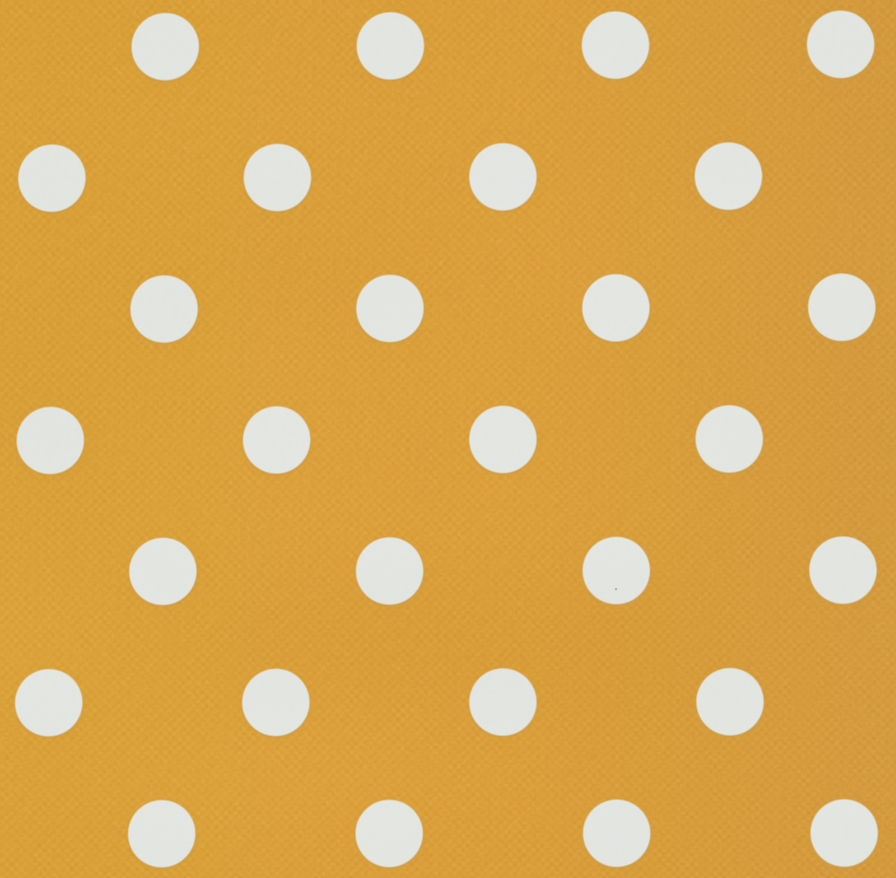
Reproduce this pattern procedurally as a Shadertoy shader.

```glsl
#define GROUND vec3(0.853, 0.622, 0.228)
#define DOT vec3(0.886, 0.898, 0.880)
#define RIM vec3(0.80, 0.61, 0.27)
#define CENTER_X 0.5613
#define TOP_ROW 0.0508
#define ROW_STEP 0.14655
#define RADIUS 0.0376
#define EDGE 0.0014
#define WEAVE_PITCH 0.0104
#define WEAVE_DEPTH 0.012
#define GRAIN 0.022

float hash(vec2 p) {
    return fract(sin(dot(p, vec2(127.1, 311.7))) * 43758.5453);
}

float noise(vec2 p) {
    vec2 i = floor(p), f = fract(p);
    f = f * f * (3.0 - 2.0 * f);
    return mix(mix(hash(i), hash(i + vec2(1, 0)), f.x),
               mix(hash(i + vec2(0, 1)), hash(i + vec2(1, 1)), f.x), f.y);
}

// Offset from the nearest dot center; the cloth lies slightly skewed.
vec2 dotOffset(vec2 p) {
    float columnStep = mix(0.2511, 0.2541, p.y);
    float tilt = mix(0.0035, 0.0009, p.y);
    float x = (p.x - CENTER_X) / columnStep;
    float y = (p.y + tilt * (p.x - CENTER_X) - TOP_ROW) / ROW_STEP;
    float row = floor(y + 0.5);
    float stagger = 0.5 * mod(row + 1.0, 2.0);
    return vec2((fract(x + stagger + 0.5) - 0.5) * columnStep,
                (y - row) * ROW_STEP);
}

// Staggered fine bumps with irregular strength.
float weave(vec2 p) {
    vec2 w = p * 6.28318 / WEAVE_PITCH;
    return sin(w.x) * sin(w.y) * (0.4 + 1.2 * noise(p * 90.0));
}

void mainImage(out vec4 fragColor, in vec2 fragCoord) {
    // Width is one unit, y runs down from the top edge.
    vec2 p = vec2(fragCoord.x, iResolution.y - fragCoord.y) / iResolution.x;
    float edge = max(EDGE, 0.8 / iResolution.x);

    // Cloth: weave, grain, pale flecks and soft light falloff
    float grain = noise(p * 420.0) - 0.5;
    float fleck = smoothstep(0.86, 1.0, noise(p * 260.0 + 17.0));
    float mottle = noise(p * vec2(3.0, 7.0)) - 0.5;
    vec3 cloth = GROUND + WEAVE_DEPTH * weave(p) + GRAIN * grain;
    cloth += 0.012 * mottle + fleck * vec3(0.015, 0.018, 0.03);
    cloth += vec3(-0.022, -0.016, 0.014) * smoothstep(0.55, 1.0, p.x);
    cloth += vec3(0.0, 0.008, -0.004) * (1.0 - smoothstep(0.0, 0.5, p.x));

    // Printed dots, with a faint shade under the lower rim
    vec2 offset = dotOffset(p);
    float d = length(offset) - RADIUS;
    float lower = smoothstep(-0.01, 0.035, offset.y);
    float rim = exp(-pow(d / (2.0 * edge), 2.0)) * (0.2 + 0.5 * lower);
    vec3 paint = DOT + 0.3 * GRAIN * grain + 0.008 * mottle;
    vec3 color = mix(cloth, RIM, rim);
    color = mix(color, paint, 1.0 - smoothstep(-edge, edge, d));

    // One small stain on a dot
    float stain = length(p - vec2(0.6875, 0.6575));
    color *= 1.0 - 0.3 * (1.0 - smoothstep(0.0, 1.5 * edge, stain));

    fragColor = vec4(color, 1.0);
}
```
